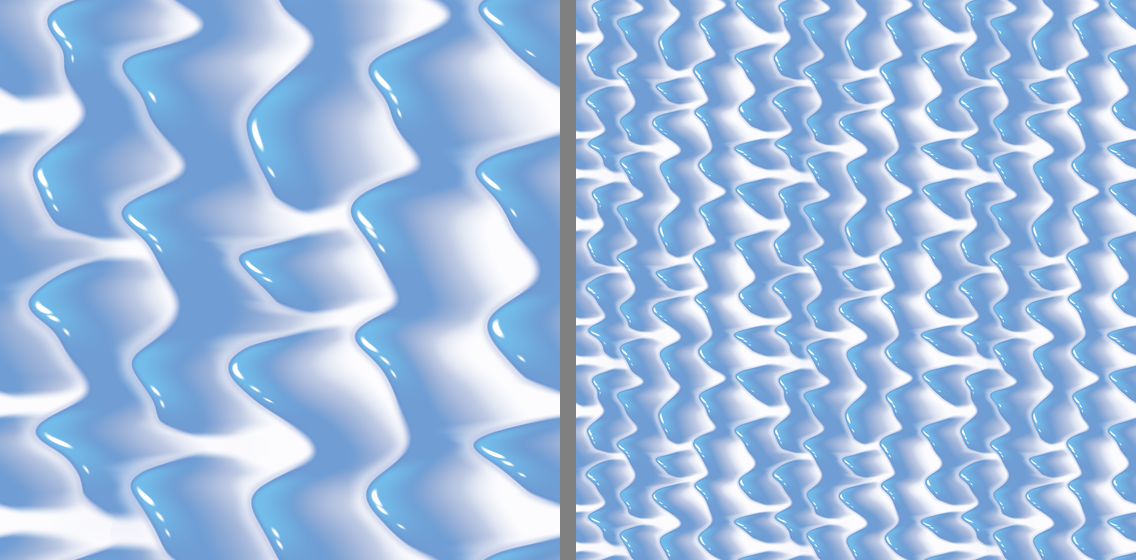
Left: one tile. Right: repeated 3 by 3.
Give the GLSL for this pattern, as a Shadertoy shader.

```glsl
const float LANES = 5.0;   // flowing bands across the canvas
const float BULGES = 4.0;  // bulges along each band
const float TAU = 6.2831853;

float hash(vec2 cell, float seed) {
    vec3 q = fract(vec3(cell, seed) * vec3(0.1031, 0.1130, 0.0973) + 0.137);
    q += dot(q, q.yzx + 33.33);
    return fract((q.x + q.y) * q.z);
}

// Value noise that wraps after a whole number of cells
float noise(vec2 p, vec2 period, float seed) {
    vec2 i = floor(p), f = p - i;
    f = f * f * f * (f * (f * 6.0 - 15.0) + 10.0);
    vec2 a = mod(i, period), b = mod(i + 1.0, period);
    return mix(mix(hash(a, seed), hash(vec2(b.x, a.y), seed), f.x),
               mix(hash(vec2(a.x, b.y), seed), hash(b, seed), f.x), f.y);
}

// Independent wrapping noise along the height of one lane
float laneNoise(float y, float lane, float freq, float seed) {
    return noise(vec2(y * freq, lane), vec2(freq, LANES), seed);
}

struct Edge { float x, phase, bulge, gap; };

// Left outline of a lane: slanted waves, broken by gaps at some notches
Edge laneEdge(float y, float lane) {
    Edge e;
    float id = mod(lane, LANES);
    e.phase = BULGES * y + hash(vec2(id, 2.0), 1.0) + 0.45 * laneNoise(y, lane, 3.0, 2.0);
    float a = TAU * e.phase;
    float wave = cos(a + 0.5 * cos(a));
    e.bulge = 0.5 - 0.5 * wave;

    float notch = floor(e.phase + 0.57);
    float broken = smoothstep(0.5, 0.6, hash(vec2(mod(notch, BULGES), id), 3.0));
    e.gap = broken * (1.0 - smoothstep(0.0, 0.24, abs(e.phase + 0.07 - notch)));

    e.x = (lane + 0.5) / LANES
        + 0.08 * (laneNoise(y, lane, 2.0, 4.0) - 0.5)
        + mix(0.035, 0.075, laneNoise(y, lane, 4.0, 5.0)) * wave
        + 0.022 * (laneNoise(y, lane, 13.0, 6.0) - 0.5)
        + 0.05 * e.gap;
    return e;
}

// Small glints just inside the lower left of each bulge
float glints(Edge e, float lane, float inside, float stretch, float pixel) {
    float sum = 0.0;
    vec2 cell = vec2(mod(floor(e.phase), BULGES), mod(lane, LANES));
    for (float i = 0.0; i < 3.0; i++) {
        float r = hash(cell, 10.0 + i);
        vec2 size = vec2(0.0055, 0.017) / (1.0 + i * (0.4 + 0.6 * r));
        float along = (fract(e.phase) - 0.53 + 0.1 * i + 0.04 * r) / BULGES * stretch;
        vec2 q = vec2(inside - 0.013 - 0.004 * r + 0.08 * along, along) / size;
        float dist = (length(q) - 1.0) * size.x;
        sum = max(sum, step(0.15, r) * (1.0 - smoothstep(-pixel, pixel, dist)));
    }
    return sum;
}

void mainImage(out vec4 fragColor, in vec2 fragCoord) {
    vec2 p = fragCoord / iResolution.xy;
    float pixel = 1.0 / iResolution.y;
    p += 0.03 * (vec2(noise(p * 6.0, vec2(6.0), 20.0), noise(p * 6.0, vec2(6.0), 21.0)) - 0.5);

    vec3 white = vec3(0.99, 0.99, 1.0);
    vec3 blue = vec3(0.435, 0.615, 0.83);
    vec3 cyan = vec3(0.45, 0.74, 0.92);

    // Milky ground
    vec3 col = mix(white, vec3(0.90, 0.91, 0.95),
                   smoothstep(0.4, 0.9, noise(p * 5.0, vec2(5.0), 22.0)));
    float smudge = noise(p * 9.0, vec2(9.0), 23.0) - 0.5;

    // Lanes from left to right, each lying over the one before
    float first = floor(p.x * LANES) - 3.0;
    for (float k = 0.0; k < 5.0; k++) {
        float lane = first + k;
        Edge e = laneEdge(p.y, lane);
        float slope = (laneEdge(p.y + 0.002, lane).x - e.x) / 0.002;
        float stretch = sqrt(1.0 + slope * slope);
        float across = p.x - e.x;
        float inside = across / stretch;
        float present = 1.0 - smoothstep(0.45, 0.95, e.gap);

        // Pale halo and thin shadow outside the outline
        col = mix(col, white, 0.6 * present * smoothstep(-0.035, 0.0, inside));
        float shade = exp(-pow((inside + 0.003) / 0.006, 2.0));
        col = mix(col, vec3(0.66, 0.71, 0.86), 0.4 * present * shade);

        // Body fading from blue to pale lilac
        float width = mix(0.19, 0.31, laneNoise(p.y, lane, 4.0, 7.0)) * (1.0 - 0.6 * e.gap);
        float s = max(across, 0.0) / width;
        s += 0.12 * smudge * smoothstep(0.1, 0.5, s) + 0.3 * e.gap;
        vec3 body = mix(blue, vec3(0.58, 0.68, 0.84), smoothstep(0.3, 0.55, s));
        body = mix(body, vec3(0.71, 0.765, 0.88), smoothstep(0.48, 0.72, s));
        body = mix(body, vec3(0.83, 0.86, 0.925), smoothstep(0.65, 0.9, s));

        // Cyan glow in the bulges, darker rim, glints
        float glow = smoothstep(0.3, 0.9, e.bulge) * (1.0 - smoothstep(0.01, 0.095, across));
        body = mix(body, cyan, glow * (1.0 - e.gap));
        float rim = exp(-pow(inside / 0.0055, 2.0));
        body = mix(body, vec3(0.42, 0.58, 0.82), 0.75 * rim * (1.0 - e.gap));
        body = mix(body, vec3(1.0), glints(e, lane, inside, stretch, pixel));

        float soft = max(pixel, mix(0.007, 0.0015, smoothstep(0.0, 0.5, e.bulge)));
        float cover = smoothstep(-soft, soft, inside) * (1.0 - smoothstep(0.72, 1.08, s));
        col = mix(col, body, cover * present);
    }
    fragColor = vec4(col, 1.0);
}
```
